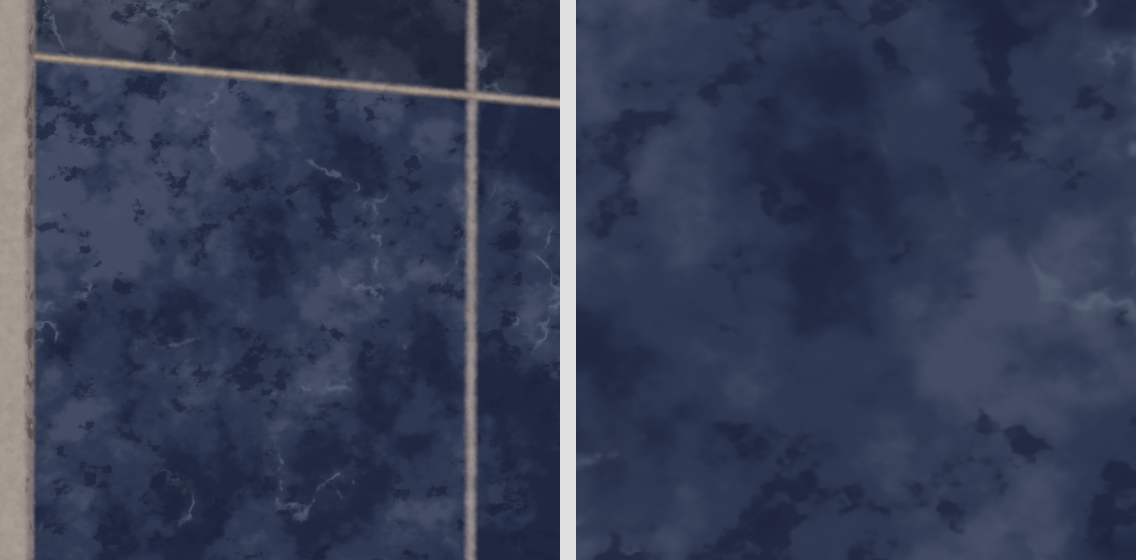
Left, the full canvas; right, a detail of the centre.
Give the GLSL for this texture, as a WebGL 1 fragment shader.

```glsl
precision highp float;

uniform vec2 u_resolution;

const vec3 TILE_DARK = vec3(0.125, 0.155, 0.255);
const vec3 TILE_MID = vec3(0.180, 0.220, 0.320);
const vec3 TILE_LIGHT = vec3(0.265, 0.298, 0.395);
const vec3 VEIN = vec3(0.390, 0.440, 0.500);
const vec3 GROUT_WARM = vec3(0.620, 0.560, 0.505);
const vec3 GROUT_COOL = vec3(0.530, 0.500, 0.510);
const vec3 STRIP = vec3(0.635, 0.595, 0.565);
const vec3 STRIP_EDGE = vec3(0.460, 0.415, 0.410);

const vec2 TILE_PITCH = vec2(0.79, 1.0);
const vec2 JOINT_ORIGIN = vec2(0.840, 0.905);
const vec2 JOINT_SLOPE = vec2(0.003, -0.0895);
const vec2 JOINT_HALF = vec2(0.0105, 0.0070);
const float STRIP_WIDTH = 0.059;
const float EDGE_SOFTNESS = 0.0055;
const float VEIN_SCALE = 5.0;
const float VEIN_HALF = 0.0055;

vec2 hash2(vec2 p) {
  return fract(sin(vec2(dot(p, vec2(127.1, 311.7)), dot(p, vec2(269.5, 183.3)))) * 4375.85);
}

// Smooth cellular noise: cell values blended by distance, two channels
vec2 cellMist(vec2 p) {
  vec2 base = floor(p);
  vec3 sum = vec3(0.0);
  for (int y = -1; y <= 1; y++) {
    for (int x = -1; x <= 1; x++) {
      vec2 cell = base + vec2(float(x), float(y));
      vec2 offset = cell + hash2(cell) - p;
      sum += exp(-5.0 * dot(offset, offset)) * vec3(hash2(cell + 17.0), 1.0);
    }
  }
  return 3.0 * (sum.xy / sum.z - 0.5);
}

// Layered mist, roughly -1 to 1
vec2 clouds(vec2 p) {
  vec2 sum = vec2(0.0);
  float gain = 0.52;
  for (int i = 0; i < 4; i++) {
    sum += gain * cellMist(p);
    p = mat2(1.6, 1.2, -1.2, 1.6) * p + 5.3;
    gain *= 0.58;
  }
  return sum;
}

// Gap between the two nearest cell centres
float cellRidge(vec2 p) {
  vec2 base = floor(p);
  vec2 near = vec2(9.0);
  for (int y = -1; y <= 1; y++) {
    for (int x = -1; x <= 1; x++) {
      vec2 cell = base + vec2(float(x), float(y));
      float d = length(cell + hash2(cell) - p);
      near = vec2(min(near.x, d), min(near.y, max(near.x, d)));
    }
  }
  return near.y - near.x;
}

float span(float v, float low, float high) {
  return smoothstep(low - 0.02, low + 0.02, v) * smoothstep(high + 0.02, high - 0.02, v);
}

// Long veins: a bending diagonal, an upright one, a low slant
float longVeins(vec2 p) {
  float bend = 0.46 * exp(4.6 * (0.25 - p.x));
  float diagonal = abs(p.y - 0.42 - bend) / length(vec2(1.0, 4.6 * bend));
  float upright = abs(p.x - 0.28 - 0.015 * sin(p.y * 17.0));
  float slant = abs(p.y - 0.02 - 0.62 * (p.x - 0.15)) * 0.85;
  float line = smoothstep(VEIN_HALF, 0.0, diagonal) * span(p.x, 0.24, 0.80);
  line = max(line, smoothstep(VEIN_HALF, 0.0, upright) * span(p.y, 0.21, 0.60));
  return max(line, smoothstep(VEIN_HALF, 0.0, slant) * span(p.x, 0.15, 0.36));
}

vec3 stone(vec2 uv, vec2 tile) {
  vec2 p = uv + tile * vec2(7.3, 5.1);
  vec2 broad = clouds(p * 6.5 + 31.0);
  vec2 warp = clouds(p * 15.0 + 9.0);
  vec2 fine = clouds(p * vec2(30.0, 38.0) + 5.0);

  // Mottled tone, darker to the lower right and on neighbouring tiles
  float tone = 0.50 + 0.62 * broad.x + 0.30 * warp.x + 0.22 * fine.x;
  tone += 0.40 * (0.45 - uv.x) + 0.20 * (uv.y - 0.5) - dot(tile + 1.0, vec2(0.14, 0.26));
  vec3 color = mix(TILE_DARK, TILE_MID, smoothstep(-0.05, 0.5, tone));
  color = mix(color, TILE_LIGHT, smoothstep(0.5, 1.05, tone));
  color = mix(color, vec3(0.92, 0.86, 1.0) * color.g, 0.3 * (tile.y + 1.0));

  // Broken veins with a faint halo
  float ridge = cellRidge((p + 0.040 * warp) * VEIN_SCALE + 3.0);
  float patches = smoothstep(0.0, 0.55, broad.y + 0.3 * (0.55 - uv.x) + 0.15 * (tile.y + 1.0));
  float broken = smoothstep(-0.35, 0.4, fine.y);
  float web = patches * smoothstep(0.09, 0.0, ridge) * broken;
  float trunk = longVeins(p + tile * 0.3 + 0.022 * warp) * (0.25 + 0.75 * broken);
  color = mix(color, VEIN, 0.52 * max(web, trunk) + 0.14 * patches * smoothstep(0.35, 0.0, ridge));

  // Small ragged dark pits
  float pits = smoothstep(0.40, 0.85, -fine.x - 0.35 * warp.y);
  return mix(color, TILE_DARK * 0.85, 0.6 * pits);
}

void main() {
  vec2 uv = gl_FragCoord.xy / u_resolution;
  float soft = max(EDGE_SOFTNESS, 1.0 / min(u_resolution.x, u_resolution.y));

  // Skewed tile grid
  vec2 grid = (uv - JOINT_ORIGIN - JOINT_SLOPE * uv.yx) / TILE_PITCH;
  vec2 jointDist = abs(fract(grid + 0.5) - 0.5) * TILE_PITCH;
  vec3 color = stone(uv, floor(grid));

  // Grout: bright core, shaded sides, slight wear
  vec2 grain = clouds(uv * 75.0);
  vec2 halfWidth = JOINT_HALF + vec2(0.0, 0.001 * uv.x) + 0.001 * grain;
  vec2 cover = 1.0 - smoothstep(halfWidth - soft, halfWidth + soft, jointDist);
  vec2 core = 1.0 - smoothstep(vec2(0.0), halfWidth, jointDist);
  vec3 upright = GROUT_COOL * (0.84 + 0.24 * core.x + 0.08 * grain.x);
  vec3 level = mix(GROUT_WARM, GROUT_COOL, 0.5 * uv.x) * (0.86 + 0.20 * core.y + 0.08 * grain.x);
  color = mix(color, upright, cover.x);
  color = mix(color, level, cover.y);

  // Pale border strip with a chipped, darker lip
  float edge = STRIP_WIDTH + 0.002 * grain.y;
  float lip = smoothstep(edge - 0.020, edge - 0.003, uv.x);
  float chips = smoothstep(0.1, 0.6, clouds(uv * vec2(60.0, 28.0) + 4.0).x) * lip;
  vec3 strip = mix(STRIP, STRIP_EDGE, 0.8 * lip) * (1.0 + 0.04 * grain.x);
  strip = mix(strip, STRIP_EDGE * 0.55, 0.6 * chips);
  color = mix(color, strip, 1.0 - smoothstep(edge - soft, edge + soft, uv.x));

  gl_FragColor = vec4(color, 1.0);
}
```
